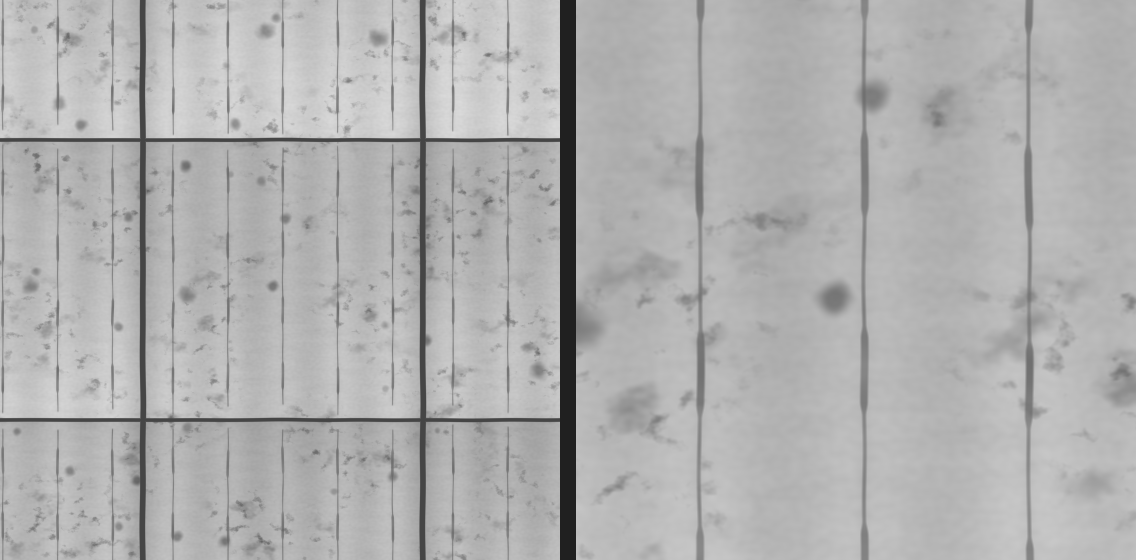
Left: the whole. Right: its middle third, enlarged.
Write a Shadertoy shader that draws this texture.

```glsl
// Weathered grey wall panels in a two by two grid, with dark seams and dashed vertical grooves.

const vec2 REPEATS = vec2(2.0);
const vec2 SEAM_ORIGIN = vec2(0.255, 0.25);
const vec2 SEAM_HALF_WIDTH = vec2(0.0051, 0.0033);
const float GROOVE_SPACING = 0.196;   // in panel widths
const float DASH_PERIOD = 0.234;      // in panel heights
const float TAU = 6.28319;
const vec3 SEAM_COLOR = vec3(0.27);
const vec3 GROOVE_COLOR = vec3(0.38);

vec2 hash2(vec2 p) {
    vec3 q = fract(p.xyx * vec3(0.1031, 0.1030, 0.0973));
    q += dot(q, q.yzx + 33.33);
    return fract((q.xx + q.yz) * q.zy);
}

// Gradient noise, roughly -0.7 to 0.7
float corner(vec2 cell, vec2 offset, vec2 f) {
    float angle = TAU * hash2(cell + offset).x;
    return dot(vec2(cos(angle), sin(angle)), f - offset);
}

float noise(vec2 p) {
    vec2 i = floor(p), f = fract(p);
    vec2 u = f * f * f * (f * (f * 6.0 - 15.0) + 10.0);
    float low = mix(corner(i, vec2(0, 0), f), corner(i, vec2(1, 0), f), u.x);
    float high = mix(corner(i, vec2(0, 1), f), corner(i, vec2(1, 1), f), u.x);
    return mix(low, high, u.y);
}

float fbm(vec2 p) {
    float sum = 0.0, amplitude = 0.6;
    for (int i = 0; i < 4; i++) {
        sum += amplitude * noise(p);
        p = mat2(1.6, 1.2, -1.2, 1.6) * p + 17.3;
        amplitude *= 0.5;
    }
    return sum;
}

float stroke(float d, float halfWidth, float soft) {
    return 1.0 - smoothstep(halfWidth - soft, halfWidth + soft, abs(d));
}

// Broad light, panel tint and fine streaks
float panelTone(vec2 uv, vec2 id, vec2 f) {
    float tone = 0.755 + 0.028 * id.y + 0.04 * (hash2(id + 8.0).x - 0.5);
    tone += 0.085 * (0.5 - f.y) + 0.07 * noise(uv * 3.0 + 4.0);
    tone += 0.025 * cos(TAU * (f.x - 0.5) / GROOVE_SPACING);
    tone += 0.03 * fbm(uv * vec2(16.0, 70.0)) + 0.02 * noise(uv * vec2(150.0, 190.0));
    vec2 border = min(f, 1.0 - f);
    return tone - 0.07 * exp(-border.x * 28.0) - 0.03 * exp(-border.y * 40.0);
}

// Clustered smudges
float smudges(vec2 uv) {
    float cluster = smoothstep(-0.25, 0.35, noise(uv * 7.0 + 31.0));
    float broad = smoothstep(0.05, 0.5, fbm(uv * vec2(19.0, 25.0)));
    float small = smoothstep(0.12, 0.45, fbm(uv * vec2(38.0, 46.0) + 9.0));
    return cluster * (0.2 * broad + 0.24 * small);
}

// Sparse round stains, each kept inside its own cell
float spots(vec2 uv) {
    float dark = 0.0;
    for (int layer = 0; layer < 2; layer++) {
        float seed = float(layer) * 19.0;
        vec2 p = uv * (7.0 + 4.0 * float(layer));
        vec2 cell = floor(p);
        vec2 center = 0.25 + 0.5 * hash2(cell + seed + 5.0);
        vec2 pick = hash2(cell + seed + 50.0);
        float radius = mix(0.06, 0.12, pick.y);
        float d = length(fract(p) - center) + 0.05 * noise(uv * 60.0 + seed);
        float blot = 1.0 - smoothstep(radius * 0.2, radius * 1.4, d);
        dark = max(dark, step(0.8, pick.x) * blot * mix(0.12, 0.27, pick.y));
    }
    return dark;
}

// Five grooves per panel, thickened at regular heights
float grooves(vec2 uv, vec2 id, vec2 f, float soft) {
    float x = f.x - 0.5;
    float k = clamp(floor(x / GROOVE_SPACING + 0.5), -2.0, 2.0);
    vec2 vary = hash2(id * 7.0 + k + 40.0);
    float wobble = 0.0016 * noise(vec2(k * 5.3 + id.x * 11.0, uv.y * 17.0));
    float d = (x - k * GROOVE_SPACING) / REPEATS.x + wobble;
    float wave = cos(TAU * (1.0 - f.y - 0.158) / DASH_PERIOD + vary.x * 0.5);
    float dash = smoothstep(0.1, 0.55, wave);
    float bottom = mix(0.015, 0.055, vary.x), top = mix(0.96, 0.985, vary.y);
    float extent = smoothstep(bottom - 0.005, bottom + 0.005, f.y)
                 * (1.0 - smoothstep(top - 0.005, top + 0.005, f.y));
    float fade = 0.8 + 0.35 * noise(vec2(k + id.x * 6.0, uv.y * 28.0));
    float line = stroke(d, mix(0.0012, 0.0023, dash), soft);
    float halo = 0.12 * exp(-abs(d) * 260.0);
    return extent * max(line * fade * mix(0.75, 0.9, dash), halo);
}

float seams(vec2 uv, vec2 f, float soft) {
    vec2 d = (f - floor(f + 0.5)) / REPEATS;
    d += 0.002 * vec2(noise(vec2(3.0, uv.y * 9.0)), noise(vec2(uv.x * 9.0, 7.0)));
    return max(stroke(d.x, SEAM_HALF_WIDTH.x, soft), stroke(d.y, SEAM_HALF_WIDTH.y, soft));
}

void mainImage(out vec4 fragColor, in vec2 fragCoord) {
    vec2 uv = fragCoord / iResolution.xy;
    float soft = max(0.0011, 0.75 / min(iResolution.x, iResolution.y));
    vec2 grid = (uv - SEAM_ORIGIN) * REPEATS;
    vec2 id = floor(grid), f = fract(grid);

    vec3 color = vec3(panelTone(uv, id, f) - max(smudges(uv), spots(uv)));
    color = mix(color, GROOVE_COLOR, grooves(uv, id, f, soft));
    color = mix(color, SEAM_COLOR, seams(uv, f, soft));
    fragColor = vec4(clamp(color, 0.0, 1.0), 1.0);
}
```
